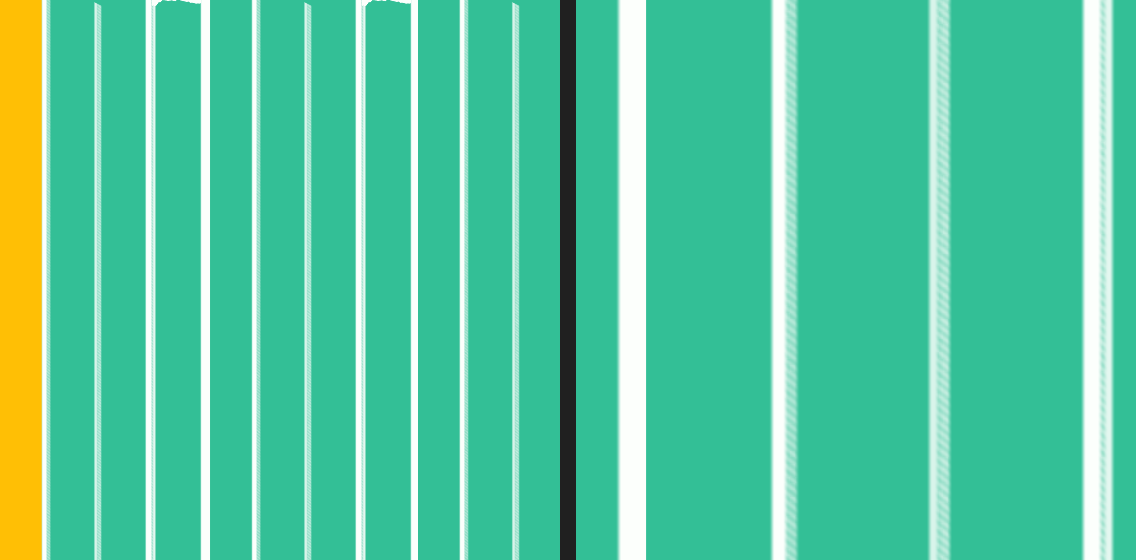
Left, the full canvas; right, a detail of the centre.
Write a three.js fragment shader that draws this pattern.

```glsl
// Upright green boards with worn white gaps, one yellow board at the left.
varying vec2 vUv;

float hash(vec2 p) {
  return fract(sin(dot(p, vec2(127.1, 311.7))) * 43758.5453);
}

float noise(float x) {
  float f = fract(x);
  return mix(hash(vec2(floor(x), 3.0)), hash(vec2(floor(x) + 1.0, 3.0)), f * f * (3.0 - 2.0 * f));
}

// Soft-sided vertical band from a to b
float band(float x, float a, float b) {
  float soft = max(0.0018, 0.5 * fwidth(vUv.x));
  return smoothstep(a - soft, a + soft, x) - smoothstep(b - soft, b + soft, x);
}

void main() {
  vec3 green = vec3(0.20, 0.75, 0.59);
  vec3 yellow = vec3(1.0, 0.75, 0.02);
  vec3 white = vec3(0.99, 1.0, 0.99);
  float pixel = fwidth(vUv.x);
  float depth = 1.0 - vUv.y;

  // Groups of four boards, the second slightly narrower
  float group = step(0.375, vUv.x) + step(0.7461, vUv.x);
  float x = vUv.x - group * (0.377 - 0.00195 * group);

  // Fine speckle in the pale lines
  float speckle = 0.07 * sin(vUv.y * 1200.0 + x * 900.0)
                + 0.06 * (hash(floor(vUv * vec2(384.0, 256.0))) - 0.5);

  // First gap: a white line with a pale right side
  float gap = band(x, 0.0749, 0.0831) + (0.54 + speckle) * band(x, 0.0831, 0.0898);

  // Second gap: a thin pale line with a slanted top
  float thin = 0.82 * band(x, 0.1686, 0.1732)
             + (0.52 + speckle) * band(x, 0.1732, 0.1752)
             + (0.62 + speckle) * band(x, 0.1752, 0.1807);
  float slant = 0.004 + 0.5 * (x - 0.1686);
  gap += thin * smoothstep(-0.001, 0.001, depth - slant);

  // Third gap: a wide and a narrow white line around a pale one
  gap += band(x, 0.2602, 0.2704)
       + (0.6 + speckle) * band(x, 0.2704, 0.2734)
       + 0.88 * band(x, 0.2734, 0.2776);

  // Fourth gap: white up to the sharp edge of the next group
  gap += band(x, 0.3587, 0.4);
  gap = max(gap, min(group, 1.0) * clamp(0.5 - x / pixel, 0.0, 1.0));

  // Ragged top of the fourth board
  float ragged = 0.007 * (1.0 - smoothstep(0.279, 0.284, x))
               + 0.003 * (1.0 - smoothstep(0.284, 0.294, x))
               + 0.006 * smoothstep(0.322, 0.354, x)
               + 0.003 * (noise(x * 300.0) - 0.3);
  float chipped = 1.0 - smoothstep(-0.001, 0.001, depth - ragged);
  gap = max(gap, chipped * band(x, 0.270, 0.360));

  // Only the very first board is yellow
  float first = 1.0 - smoothstep(0.0735, 0.0763, vUv.x);
  vec3 board = mix(green, yellow, first);
  gl_FragColor = vec4(mix(board, white, clamp(gap, 0.0, 1.0)), 1.0);
}
```
